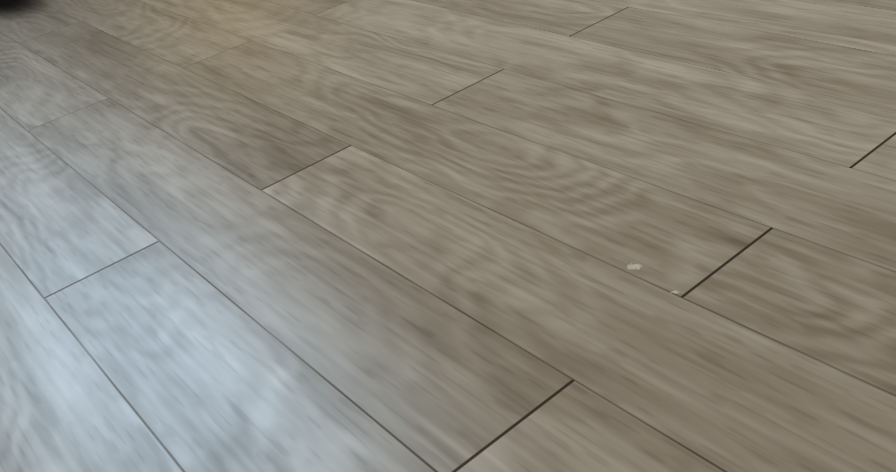
This texture is drawn by a Shadertoy shader. Its source:

```glsl
// Staggered oak floor planks seen in perspective, with cool window glare at the lower left.
#define VANISH vec2(-0.705, 1.359)   // where the long seams converge
#define HORIZON_TILT 0.2
#define CROSS_VANISH 4.653           // horizontal reach to the end joints' vanishing point
#define PLANK_WIDTH 0.2735
#define PLANK_LENGTH 3.17
#define PLANK_ASPECT 7.0             // length over width
#define SEAM_HALF 0.0065
#define JOINT_HALF 0.009
#define GRAIN_CONTRAST 0.62
#define GLARE_CENTER vec2(0.30, 0.25)
#define CHIP_POS vec2(1.345, 0.436)

const vec3 DARK_OAK  = vec3(0.405, 0.365, 0.305);
const vec3 LIGHT_OAK = vec3(0.62, 0.59, 0.53);
const vec3 SEAM_COLOR = vec3(0.20, 0.17, 0.14);
const vec3 SKY_GLARE = vec3(0.68, 0.74, 0.785);

float hash(vec2 p) {
    uvec2 k = uvec2(ivec2(floor(p))) * uvec2(1597u, 3812u);
    uint n = (k.x ^ (k.y + 7919u)) * 668265u;
    n = (n ^ (n >> 15u)) * 224683u;
    n ^= n >> 13u;
    return float(n & 65535u) / 65535.0;
}

float noise(vec2 p) {
    vec2 i = floor(p), f = fract(p);
    f = f * f * (3.0 - 2.0 * f);
    return mix(mix(hash(i), hash(i + vec2(1, 0)), f.x),
               mix(hash(i + vec2(0, 1)), hash(i + vec2(1, 1)), f.x), f.y);
}

float fbm(vec2 p) {
    float sum = 0.0, amp = 0.5;
    for (int i = 0; i < 4; i++) {
        sum += amp * noise(p);
        p = p * 2.03 + 17.3;
        amp *= 0.5;
    }
    return sum;
}

// Coverage of a line of given half width, dimmed when thinner than a pixel.
float lineMask(float dist, float halfWidth, float pixel) {
    return clamp((halfWidth - dist) / pixel + 0.5, 0.0, 1.0) * min(1.0, 2.0 * halfWidth / pixel);
}

// Floor coordinates in plank units: x along the planks, y across them.
vec2 floorCoord(vec2 p) {
    vec2 d = vec2(p.x - VANISH.x, VANISH.y - p.y);
    float depth = d.y + HORIZON_TILT * d.x;
    return vec2(((CROSS_VANISH - d.x) / depth - 1.765) / PLANK_LENGTH,
                (d.x / depth - 0.694) / PLANK_WIDTH);
}

// Signed grain: arched growth rings, clouds, bands, fibres and dark pores.
float woodGrain(vec2 q, float seed, float pixel) {
    q += vec2(seed * 91.0, seed * 37.0) + 40.0;
    float figure = noise(q * vec2(0.55, 1.5)) + 0.22 * fbm(q * vec2(1.6, 4.0));
    float rings = sin(figure * 46.0 + 3.0 * noise(q * vec2(2.0, 7.0)));
    float ringFade = 1.0 - smoothstep(0.02, 0.08, pixel);
    float ringStrength = 0.05 + 0.17 * noise(q * vec2(0.7, 1.1) + 8.0);
    float clouds = noise(q * vec2(0.6, 2.0) + 23.0) - 0.5;
    float bands = fbm(q * vec2(0.8, 7.0)) - 0.47;
    float fibres = noise(q * vec2(2.2, 30.0)) - 0.5;
    float pores = smoothstep(0.62, 0.9, noise(q * vec2(5.0, 38.0) + 61.0));
    float fineFade = 1.0 - smoothstep(0.4, 1.6, 30.0 * pixel);
    return rings * ringStrength * ringFade + 0.5 * clouds + 0.85 * bands
         + (0.36 * fibres - 0.22 * pores) * fineFade;
}

float windowGlare(vec2 p) {
    vec2 d = p - GLARE_CENTER;
    float along = dot(d, vec2(0.75, -0.66)) / 0.72;
    float across = dot(d, vec2(0.66, 0.75)) / 0.36;
    across *= across < 0.0 ? 0.6 : 1.0;
    return exp(-pow(along * along + across * across, 1.2));
}

void mainImage(out vec4 fragColor, in vec2 fragCoord) {
    vec2 p = fragCoord / iResolution.y;
    vec2 plank = floorCoord(p);
    vec2 pixel = fwidth(plank) * vec2(PLANK_ASPECT, 1.0);

    // Running bond: every other row shifts by half a plank
    float row = floor(plank.y);
    float shift = 0.5 * (1.0 - mod(row, 2.0));
    float reach = plank.x;
    plank.x += shift;
    float seed = hash(vec2(floor(plank.x), row) + 20.0);

    // Wood tone and grain
    float grain = woodGrain(plank * vec2(PLANK_ASPECT, 1.0), seed, pixel.y);
    float tone = 0.54 + 0.26 * (seed - 0.5) + 0.30 * (p.y - 0.5);
    vec3 color = mix(DARK_OAK, LIGHT_OAK, tone + GRAIN_CONTRAST * grain);
    vec2 warm = p - vec2(0.47, 1.0);
    color += vec3(0.05, 0.035, 0.0) * exp(-30.0 * dot(warm, warm));

    // Shade toward the far left
    color *= 1.0 - 0.4 * exp(-5.0 * length((p - vec2(0.0, 1.0)) * vec2(0.8, 1.2)));

    // Reflected daylight, slightly broken up by the grain
    float glare = windowGlare(p);
    color = mix(color, SKY_GLARE * (1.0 + 0.2 * grain), 0.97 * glare);

    // Soft long seams, fading with distance, and crisper end joints
    vec2 edge = abs(fract(plank + 0.5) - 0.5) * vec2(PLANK_ASPECT, 1.0);
    float wear = 0.7 + 0.5 * noise(vec2(reach * 16.0, floor(plank.y + 0.5)) + 50.0);
    float seam = mix(0.62, 0.35, smoothstep(1.0, 4.5, plank.y)) * wear
               * lineMask(edge.y, SEAM_HALF, 1.15 * pixel.y);
    float joint = mix(0.95, 0.55, smoothstep(0.5, 1.0, reach))
                * lineMask(edge.x, JOINT_HALF, pixel.x);
    color = mix(color, SEAM_COLOR, max(seam, joint) * (1.0 - 0.35 * glare));

    // Pale chips beside one joint
    for (int i = 0; i < 2; i++) {
        float k = float(i);
        vec2 d = (p - CHIP_POS - k * vec2(0.085, -0.055)) / (vec2(0.027, 0.012) * (1.0 - 0.5 * k));
        float chip = 1.0 - smoothstep(0.4, 1.0, length(d) + 0.5 * noise(p * 190.0) - 0.1);
        color = mix(color, vec3(0.74, 0.72, 0.68), 0.7 * chip);
    }

    // Shadowed far corner
    float corner = length((p - vec2(0.0, 1.0)) / vec2(0.12, 0.045));
    color *= mix(0.2, 1.0, smoothstep(0.2, 1.1, corner));
    fragColor = vec4(color, 1.0);
}
```
